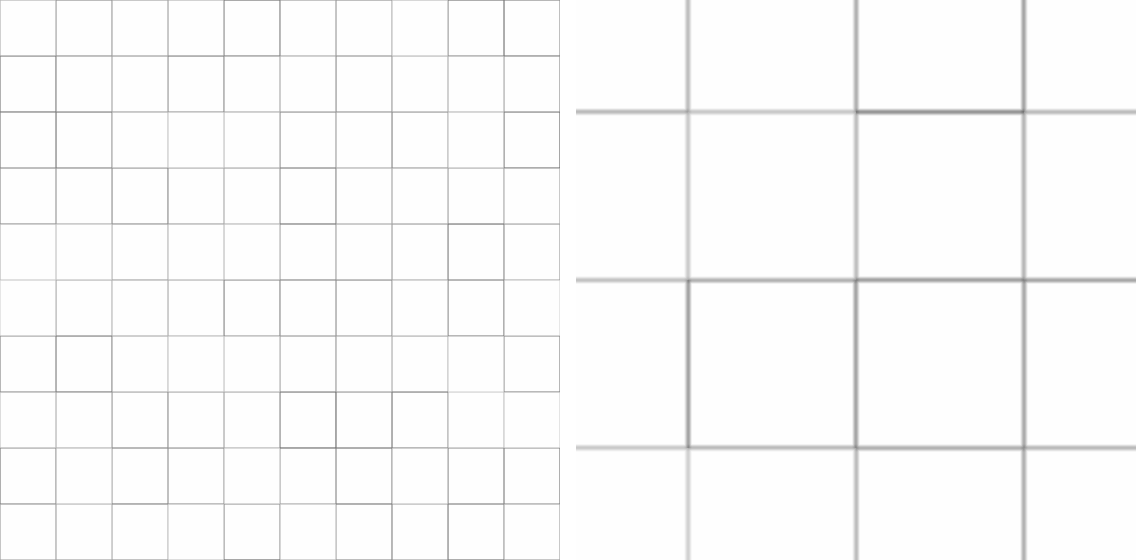
Left: the whole. Right: its middle third, enlarged.
Give the GLSL for this pattern, as a WebGL 1 fragment shader.

```glsl
precision highp float;
// Ten by ten grid of thin soft grey lines on white, with uneven ink from cell to cell.

uniform vec2 u_resolution;

const float CELLS = 10.0;          // repeats across and down
const float HALF_WIDTH = 0.027;    // soft half width of a line, in cells
const float INK_FAINT = 0.12;      // ink of the palest cell outline
const float INK_STRONG = 0.46;     // ink of the darkest cell outline
const float SEGMENT_WEAR = 0.15;   // extra variation of single segments
const vec3 PAPER = vec3(0.996);
const vec3 INK = vec3(0.0);

// Hash without sine, returns 0 to 1
float hash(vec3 p) {
  p = fract(p * 0.1031);
  p += dot(p, p.zyx + 31.32);
  return fract((p.x + p.y) * p.z);
}

// Ink of one cell outline, wrapped so that the sheet tiles
float cellInk(vec2 cell) {
  return mix(INK_FAINT, INK_STRONG, hash(vec3(mod(cell, CELLS), 7.0)));
}

// Ink of the nearest line across an axis, shared by the cells on both sides
float lineInk(vec2 p, vec2 axis, float halfWidth) {
  float along = dot(p, axis);
  float line = floor(along + 0.5);
  float offset = along - line;
  vec2 after = floor(p) * (1.0 - axis) + line * axis;

  float side = smoothstep(-halfWidth, halfWidth, offset);
  float strength = mix(cellInk(after - axis), cellInk(after), side);
  float wear = hash(vec3(mod(after, CELLS), 19.0 + 12.0 * axis.x));
  strength *= 1.0 + SEGMENT_WEAR * (2.0 * wear - 1.0);

  float profile = 1.0 - smoothstep(0.0, halfWidth, abs(offset));
  return strength * profile * HALF_WIDTH / halfWidth;
}

void main() {
  vec2 p = gl_FragCoord.xy / u_resolution * CELLS;

  // Keep lines at least one pixel to each side, paler when widened
  float pixel = CELLS / min(u_resolution.x, u_resolution.y);
  float halfWidth = max(HALF_WIDTH, pixel);

  float vertical = lineInk(p, vec2(1.0, 0.0), halfWidth);
  float horizontal = lineInk(p, vec2(0.0, 1.0), halfWidth);

  // Crossings gather a little more ink than either line
  float ink = max(vertical, horizontal) + 0.4 * min(vertical, horizontal);
  gl_FragColor = vec4(mix(PAPER, INK, ink), 1.0);
}
```
